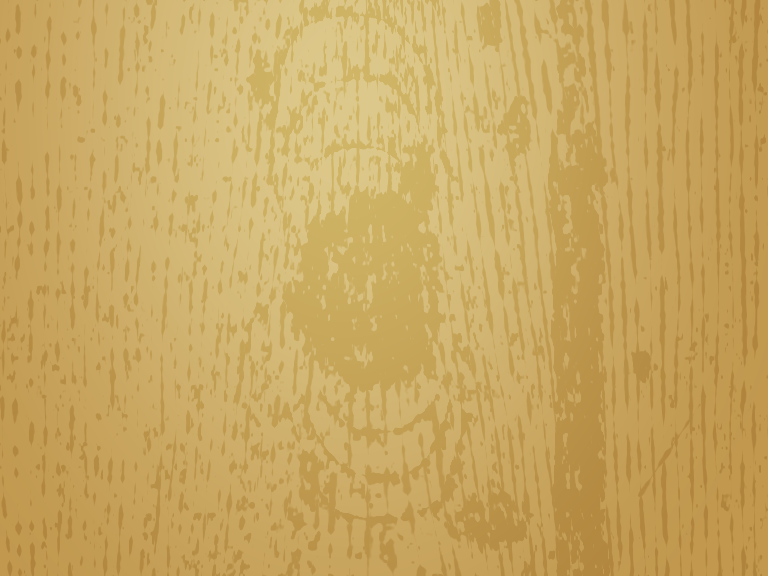
This texture is drawn by a Shadertoy shader. Its source:

```glsl
#define HEART vec2(0.64, 0.50)
#define HEART_SIZE vec2(0.135, 0.185)
#define GLOW vec2(0.60, 0.82)
#define COLUMNS 43.0
#define FLECK_SCALE vec2(115.0, 58.0)
#define WOOD_LIGHT vec3(0.865, 0.785, 0.545)
#define WOOD_DARK vec3(0.755, 0.595, 0.305)
#define STAIN_LIGHT vec3(0.815, 0.710, 0.400)
#define STAIN_DARK vec3(0.690, 0.515, 0.235)

float hash(vec2 p) {
    vec3 q = fract(p.xyx * 0.1031);
    q += dot(q, q.yzx + 33.33);
    return fract((q.x + q.y) * q.z);
}

float noise(vec2 p) {
    vec2 i = floor(p), f = fract(p);
    f = f * f * (3.0 - 2.0 * f);
    return mix(mix(hash(i), hash(i + vec2(1, 0)), f.x),
               mix(hash(i + vec2(0, 1)), hash(i + vec2(1, 1)), f.x), f.y);
}

float flecks(vec2 p) {
    return 0.62 * noise(p) + 0.38 * noise(p * 2.1 + 17.0);
}

float blob(vec2 p, vec2 centre, vec2 size) {
    return 1.0 - smoothstep(0.4, 1.3, length((p - centre) / size));
}

float segmentDistance(vec2 p, vec2 a, vec2 b) {
    vec2 ab = b - a;
    return length(p - a - ab * clamp(dot(p - a, ab) / dot(ab, ab), 0.0, 1.0));
}

// Columns fan out below the heart
float grainCoord(vec2 p) {
    float t = (p.x - HEART.x) / 0.28;
    float spread = t > 0.0 ? 0.32 : 0.18;
    return p.x + spread * (p.y - 0.5) * t * exp(-t * t) + 0.008 * (noise(p * vec2(5, 4)) - 0.5);
}

// Nested arches above and below the heart, darkest on their outer side
float rings(vec2 p) {
    vec2 d = p - HEART;
    d.x += 0.075 * d.y;
    d += 0.016 * (vec2(noise(p * 16.0), noise(p * 16.0 + 40.0)) - 0.5);
    float density = 0.0;
    for (int i = 0; i < 3; i++) {
        float k = float(i);
        float reach = d.y > 0.0 ? 0.25 + 0.112 * k : 0.245 + 0.078 * k;
        vec2 size = vec2(0.115 + 0.02 * k, reach);
        vec2 q = abs(d) / size;
        float f = pow(dot(q * q, q) + 1e-5, 1.0 / 3.0);
        float scale = mix(size.x, size.y, q.y * q.y / (dot(q, q) + 1e-4));
        float e = (f - 1.0) * scale;
        float band = e > 0.0 ? exp(-e / 0.026) : exp(e / 0.006);
        density = max(density, band);
    }
    return density * mix(0.25, 1.0, smoothstep(0.10, 0.24, abs(d.y)));
}

// Broad dark streak to the right of the heart
float streak(vec2 p) {
    float x = p.x - 1.005 - 0.015 * (0.5 - p.y) + 0.014 * (noise(vec2(3.0, p.y * 9.0)) - 0.5);
    float halfWidth = mix(0.048, 0.026, smoothstep(0.70, 0.86, p.y));
    float wide = 1.0 - smoothstep(0.75, 1.15, abs(x) / halfWidth);
    float core = 1.0 - smoothstep(0.5, 1.3, abs(x - 0.016) / 0.024);
    float rim = 1.0 - smoothstep(0.4, 1.6, abs(x + 0.036) / 0.009);
    float strength = mix(0.62, 0.50, smoothstep(0.4, 0.9, p.y));
    float lower = 1.0 - smoothstep(0.70, 0.82, p.y);
    return max(wide * strength, 0.80 * max(core, rim) * lower);
}

float stainDensity(vec2 p, float u) {
    float near = (p.x - 0.62) / 0.30;
    float density = 0.17 + 0.14 * exp(-near * near);
    density += 0.26 * (noise(vec2(u * 22.0, p.y * 5.0)) - 0.5);
    density = max(density, 0.70 * rings(p));
    density = max(density, streak(p));

    // Knots: centre and size
    vec4 knots[8] = vec4[8](
        vec4(0.895, 0.775, 0.032, 0.075), vec4(0.855, 0.96, 0.025, 0.060),
        vec4(0.455, 0.865, 0.026, 0.065), vec4(0.85, 0.095, 0.085, 0.065),
        vec4(0.535, 0.170, 0.028, 0.075), vec4(1.12, 0.365, 0.028, 0.035),
        vec4(0.725, 0.690, 0.045, 0.085), vec4(1.025, 0.69, 0.050, 0.050));
    for (int i = 0; i < 8; i++)
        density = max(density, 0.68 * blob(p, knots[i].xy, knots[i].zw));

    // Solid heart with a paler, flecked middle
    vec2 wobble = 0.05 * (vec2(noise(p * 14.0), noise(p * 14.0 + 9.0)) - 0.5);
    float heart = 1.0 - smoothstep(0.75, 1.25, length((p + wobble - HEART) / HEART_SIZE));
    heart *= 0.82 - 0.24 * blob(p, vec2(0.62, 0.53), vec2(0.07, 0.09))
                  - 0.18 * blob(p, vec2(0.64, 0.38), vec2(0.05, 0.05))
                  - 0.30 * blob(p, vec2(0.735, 0.50), vec2(0.012, 0.06));
    return max(density, heart);
}

// Broken pores on the left, long lines on the right
float poreInk(vec2 p, float u) {
    float column = floor(u * COLUMNS);
    float seed = hash(vec2(column, 7.0));
    float wander = 0.34 * (noise(vec2(column * 3.7, p.y * 8.0)) - 0.5) + 0.2 * (seed - 0.5);
    float x = abs(fract(u * COLUMNS) - 0.5 + wander);
    float right = smoothstep(0.45, 0.95, p.x);
    float dash = noise(vec2(column * 5.3 + 0.5, p.y * mix(52.0, 24.0, right) + seed * 30.0));
    float halfWidth = mix(0.48, 0.40, right) * (dash - mix(0.46, 0.22, right));
    halfWidth = min(halfWidth, 0.17) * (0.65 + 0.6 * seed);
    return halfWidth - x + 0.14 * (noise(p * vec2(150.0, 95.0)) - 0.5);
}

void mainImage(out vec4 fragColor, in vec2 fragCoord) {
    vec2 p = fragCoord / iResolution.y;
    float pixel = 1.0 / iResolution.y;
    float u = grainCoord(p);

    // Stain coverage
    float patchInk = stainDensity(p, u) - flecks(vec2(u, p.y) * FLECK_SCALE);
    float stain = smoothstep(-35.0 * pixel, 35.0 * pixel, patchInk);
    float soft = COLUMNS * pixel * 0.8;
    stain = max(stain, smoothstep(-soft, soft, poreInk(p, u)));

    // Slanted crack
    float crack = segmentDistance(p, vec2(1.215, 0.297), vec2(1.11, 0.14));
    crack -= 0.008 * (noise(p * 70.0) - 0.25);
    stain = max(stain, 1.0 - smoothstep(-pixel, pixel, crack));

    // Warm light falling off from the upper middle
    float shade = smoothstep(0.0, 0.85, length((p - GLOW) * vec2(1.0, 0.70)));
    vec3 wood = mix(WOOD_LIGHT, WOOD_DARK, shade);
    vec3 ink = mix(STAIN_LIGHT, STAIN_DARK, shade);
    fragColor = vec4(mix(wood, ink, stain), 1.0);
}
```
